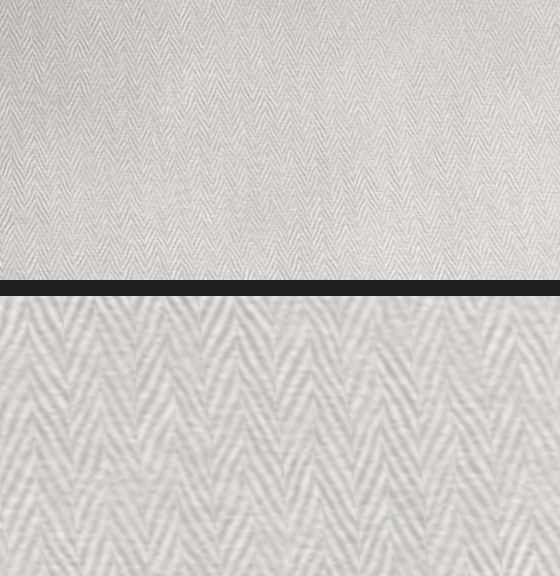
Top, the full canvas; bottom, a detail of the centre.
This texture is drawn by a WebGL 2 fragment shader. Its source:

```glsl
#version 300 es
precision highp float;
// Pale herringbone twill: steep diagonal threads mirrored in narrow columns.
// A folded x coordinate bends the stripes into chevrons; hash noise adds
// uneven yarn, leaning columns, fine weft grain, slubs and soft lighting.

uniform vec2 u_resolution;
out vec4 fragColor;

const float CHEVRONS = 12.0;   // zigzags per canvas height, 24 over the width
const float ROWS = 30.0;       // diagonal threads per canvas height
const float RISE = 2.45;       // threads crossed along one chevron leg
const vec3 SHADOW = vec3(0.715, 0.705, 0.695);
const vec3 CLOTH = vec3(0.82, 0.81, 0.80);
const vec3 HIGHLIGHT = vec3(0.915, 0.905, 0.895);

float hash(vec2 p) {
    return fract(sin(dot(p, vec2(127.1, 311.7))) * 43758.5453);
}

float noise(vec2 p) {
    vec2 cell = floor(p);
    vec2 f = fract(p);
    f = f * f * (3.0 - 2.0 * f);
    float low = mix(hash(cell), hash(cell + vec2(1, 0)), f.x);
    float high = mix(hash(cell + vec2(0, 1)), hash(cell + vec2(1, 1)), f.x);
    return mix(low, high, f.y);
}

// Columns lean more toward the right; yarn positions wobble slightly
vec2 drape(vec2 p) {
    float lean = mix(0.02, 0.13, p.x * 0.5);
    vec2 wobble = vec2(noise(p * 24.0), noise(p * 24.0 + 40.0)) - 0.5;
    return p + vec2(lean * (p.y - 0.5), 0.03 * p.x) + wobble * 0.008;
}

// Rounded thread across one stripe period: -1 in the gap, 1 on the crown
float threadProfile(float phase) {
    return cos(6.28318 * phase);
}

// Signed relief of the chevron threads, uneven from yarn to yarn
float herringbone(vec2 p) {
    float column = p.x * CHEVRONS;
    float across = fract(column) - 0.5;
    float fold = abs(across) * 2.0;
    float leg = smoothstep(-0.03, 0.03, across);
    float phase = p.y * ROWS + fold * RISE + 0.3 * leg;
    float legId = floor(column * 2.0);
    float yarn = noise(vec2(legId * 7.3, phase));
    float strength = 0.35 + 1.15 * noise(vec2(legId * 3.7 + 9.0, p.y * 26.0));
    float seam = 1.0 - smoothstep(0.0, 0.14, min(fold, 1.0 - fold));
    float thread = threadProfile(phase) * strength * (1.0 - 0.35 * seam);
    return thread + 0.5 * (yarn - 0.5) + mix(0.08, -0.08, leg);
}

// Fine over-and-under crossings of the weft
float weftGrain(vec2 p) {
    float ribs = 0.5 + 0.5 * sin(6.28318 * p.y * ROWS * 2.4);
    float fibre = noise(p * vec2(130.0, 210.0));
    return mix(fibre, ribs, 0.15) - 0.5;
}

// Rare raised flecks stretched along the given scale
float slubs(vec2 p, vec2 scale) {
    vec2 cell = floor(p * scale);
    vec2 f = fract(p * scale) - 0.5;
    float present = step(0.985, hash(cell + 17.0));
    return present * (1.0 - smoothstep(0.1, 0.45, length(f)));
}

// Broad light: dim upper left corner, brighter lower right, soft patches
float lighting(vec2 p) {
    float slope = 0.035 * (p.x * 0.5 - p.y);
    float corner = 0.025 * (1.0 - smoothstep(0.0, 0.9, length(p - vec2(0, 1))));
    float patches = 0.024 * (noise(p * 3.0) - 0.5) + 0.016 * (noise(p * 8.0) - 0.5);
    return slope - corner + patches;
}

void main() {
    vec2 p = gl_FragCoord.xy / u_resolution.y;
    vec2 cloth = drape(p);

    // Relief fades in worn patches and toward the right
    float wear = noise(p * 6.0) * 0.3 + 0.12 * p.x;
    float relief = herringbone(cloth) * (1.0 - wear);
    float tone = 0.5 + 0.31 * relief + 0.45 * weftGrain(cloth);
    tone += 0.25 * slubs(cloth, vec2(70.0, 28.0));
    tone += 0.2 * slubs(cloth + 3.0, vec2(24.0, 80.0));
    tone = clamp(tone, 0.0, 1.0);

    // Shadowed gaps, plain cloth, then bright crowns
    vec3 color = mix(SHADOW, CLOTH, min(tone * 2.0, 1.0));
    color = mix(color, HIGHLIGHT, max(tone * 2.0 - 1.0, 0.0));

    fragColor = vec4(color + lighting(p) + 0.006, 1.0);
}
```
